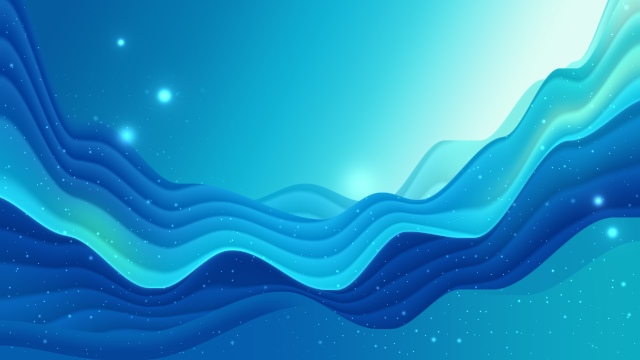
Write a Shadertoy shader that draws this background.

```glsl
// Flowing blue and teal ribbons with sparkles before a bright upper right sky.
#define STRANDS_UPPER 3.5
#define STRANDS_LOWER 3.0
#define STRAND_LIGHT 0.10
#define RIM_WIDTH 0.0035
#define STAR_DENSITY 0.35
#define STAR_LIGHT 0.6
#define NAVY vec3(0.015, 0.24, 0.58)
#define BLUE vec3(0.02, 0.39, 0.70)
#define CYAN vec3(0.07, 0.78, 0.91)
#define MINT vec3(0.56, 0.95, 0.83)

float rise(float x, float a, float b) { return smoothstep(a, b, x); }

float bump(float x, float center, float width) {
    float d = (x - center) / width;
    return exp(-d * d);
}

vec2 hash2(vec2 p) {
    vec3 q = fract(p.xyx * vec3(0.1031, 0.1030, 0.0973));
    q += dot(q, q.yzx + 33.33);
    return fract((q.xx + q.yz) * q.zy);
}

float noise(vec2 p) {
    vec2 i = floor(p), f = fract(p);
    f = f * f * (3.0 - 2.0 * f);
    return mix(mix(hash2(i).x, hash2(i + vec2(1, 0)).x, f.x),
               mix(hash2(i + vec2(0, 1)).x, hash2(i + vec2(1, 1)).x, f.x), f.y);
}

// Ribbon profiles: each rise or fall joins a trough and a crest
float crestLine(float x) {
    return 1.12 - 0.46 * rise(x, 0.0, 0.12) - 0.17 * rise(x, 0.15, 0.28)
        - 0.10 * rise(x, 0.30, 0.505) + 0.075 * rise(x, 0.505, 0.595)
        - 0.02 * rise(x, 0.60, 0.65) + 0.175 * rise(x, 0.655, 0.79)
        + 0.19 * rise(x, 0.785, 0.875) + 0.25 * rise(x, 0.90, 1.0);
}
float veilLine(float x) {
    return 0.44 + 0.05 * rise(x, 0.38, 0.475) - 0.05 * rise(x, 0.48, 0.57)
        + 0.17 * rise(x, 0.595, 0.695) + 0.17 * rise(x, 0.75, 0.85)
        + 0.05 * rise(x, 0.86, 0.90) + 0.25 * rise(x, 0.90, 0.98);
}
float rimLine(float x) {
    return 0.46 - 0.115 * rise(x, -0.02, 0.11) - 0.145 * rise(x, 0.10, 0.235)
        + 0.105 * rise(x, 0.25, 0.36) - 0.11 * rise(x, 0.365, 0.51)
        + 0.162 * rise(x, 0.525, 0.635) - 0.017 * rise(x, 0.64, 0.72)
        + 0.27 * rise(x, 0.74, 0.89) + 0.12 * rise(x, 0.89, 1.02);
}
float baseLine(float x) {
    return 0.11 - 0.035 * rise(x, 0.0, 0.17) + 0.115 * rise(x, 0.22, 0.44)
        - 0.104 * rise(x, 0.445, 0.59) + 0.11 * rise(x, 0.61, 0.72)
        + 0.20 * rise(x, 0.77, 0.96);
}

// Coverage below an edge; d is positive inside
float cover(float d) { return clamp(d / max(fwidth(d), 1e-4) + 0.5, 0.0, 1.0); }

// Soft folds that drift across a ribbon and merge
float folds(float t, float x, float count, float seed) {
    float drift = 2.2 * noise(vec2(x * 5.0, t * 1.2 + seed));
    float f = fract(t * count + drift + 1.5 * x);
    return smoothstep(0.0, 0.22, f) * (1.0 - f) * 2.0 - 0.7;
}

float glow(vec2 p, vec2 place, float size) {
    float d = length(p - place * vec2(iResolution.x / iResolution.y, 1.0)) / size;
    return exp(-d * d) + 0.3 * exp(-d * 0.6);
}

float stars(vec2 p, float cells) {
    vec2 id = floor(p * cells), r = hash2(id + cells);
    vec2 d = fract(p * cells) - 0.25 - 0.5 * r;
    float size = mix(0.025, 0.075, r.y * r.y);
    return step(1.0 - STAR_DENSITY, hash2(id + 71.0).x) * exp(-dot(d, d) / (size * size));
}

vec3 sky(vec2 uv) {
    float k = uv.x + 0.3 * (0.75 - uv.y);
    vec3 c = mix(vec3(0.02, 0.36, 0.62), vec3(0.02, 0.48, 0.69), rise(k, 0.0, 0.25));
    c = mix(c, vec3(0.06, 0.71, 0.84), rise(k, 0.20, 0.49));
    c = mix(c, vec3(0.32, 0.89, 0.92), rise(k, 0.42, 0.69));
    return mix(c, vec3(0.87, 0.99, 0.96), rise(k, 0.57, 0.84));
}

void mainImage(out vec4 fragColor, in vec2 fragCoord) {
    vec2 uv = fragCoord / iResolution.xy, p = fragCoord / iResolution.y;
    float x = uv.x, y = uv.y;
    float crest = crestLine(x), veil = veilLine(x), rim = rimLine(x), base = baseLine(x);
    vec3 col = sky(uv);
    col += vec3(0.17, 0.11, 0.06) * glow(p, vec2(0.56, 0.49), 0.05);

    // Translucent veil behind the crest
    vec3 veilColor = mix(vec3(0.04, 0.66, 0.87), vec3(0.26, 0.89, 0.87), rise(x, 0.55, 0.75));
    veilColor += STRAND_LIGHT * folds((veil - y) * 8.0, x, 1.5, 3.0);
    col = mix(col, veilColor, cover(veil - y) * 0.6);

    // Upper ribbon: blue at left, cyan in the middle, mint at right
    float t = clamp((crest - y) / (crest - rim), 0.0, 1.0);
    vec3 top = mix(vec3(0.02, 0.31, 0.65), vec3(0.04, 0.61, 0.86), rise(x, 0.12, 0.44));
    top = mix(top, vec3(0.10, 0.76, 0.81), rise(x, 0.66, 0.92));
    vec3 upper = mix(top, CYAN, rise(t, mix(0.5, 0.3, rise(x, 0.1, 0.4)), 1.0) * 0.9);
    upper = mix(upper, vec3(0.20, 0.82, 0.74), bump(x, 0.16, 0.07) * bump(t, 0.85, 0.22) * 0.85);
    upper = mix(upper, MINT, rise(x, 0.70, 0.90) * bump(t, 0.65, 0.18) * 0.7);
    upper = mix(upper, vec3(0.72, 0.97, 0.89), rise(x, 0.90, 0.99) * rise(-t, -0.5, -0.2) * 0.8);
    upper += STRAND_LIGHT * vec3(0.5, 1.0, 0.8) * folds(t, x, STRANDS_UPPER, 8.0);
    float haze = rise(crest - y, -0.03, 0.06);
    col = mix(col, upper, mix(haze, cover(crest - y), rise(x, 0.08, 0.28)));

    // Open water under the ribbons, with trailing ribbons at both sides
    vec3 water = mix(vec3(0.02, 0.37, 0.68), vec3(0.05, 0.67, 0.76), rise(x, 0.35, 1.0));
    float tail = 0.04 - 0.04 * rise(x, 0.0, 0.17) + 0.15 * rise(x, 0.22, 0.48);
    water = mix(water, mix(BLUE, NAVY, rise(base - y, 0.0, 0.06)), cover(y - tail) * rise(-x, -0.50, -0.40) * 0.8);
    float wisp = 0.18 + 0.15 * rise(x, 0.82, 1.0);
    water = mix(water, vec3(0.03, 0.50, 0.71), cover(y - wisp) * rise(x, 0.72, 0.80) * 0.5);

    // Lower ribbon: deep navy with lighter folds
    float s = clamp((rim - y) / (rim - base), 0.0, 1.0);
    vec3 lower = mix(NAVY, BLUE, 0.7 * rise(s, 0.25, 0.9) * rise(-x, -0.5, -0.1));
    lower = mix(lower, vec3(0.03, 0.52, 0.75), rise(x, 0.70, 0.90) * (1.0 - rise(s, 0.15, 0.85)) * 0.9);
    lower += STRAND_LIGHT * 0.8 * vec3(0.1, 0.7, 1.0) * folds(s, x, STRANDS_LOWER, 5.0);
    col = mix(col, mix(water, lower, cover(y - base)), cover(rim - y));

    // Bright rim of even width
    float d = y - rim;
    float away = abs(d) / (length(vec2(dFdx(d), dFdy(d))) * iResolution.y);
    col += vec3(0.22, 0.38, 0.30) * exp(-away / RIM_WIDTH) * (0.3 + 0.7 * noise(vec2(x * 9.0, 2.0)));

    // Scattered sparkles and the larger lights
    float field = max(rise(crest - y, -0.03, 0.02), 0.5 * rise(-x, -0.40, -0.25) * rise(-y, -0.85, -0.65));
    float light = 0.0;
    for (int i = 0; i < 3; i++) light += stars(p + float(i) * 3.7, 13.0 + 11.0 * float(i));
    light *= field * STAR_LIGHT * (0.3 + 0.7 * noise(p * 5.0));
    light += glow(p, vec2(0.257, 0.734), 0.015) + 0.5 * glow(p, vec2(0.198, 0.623), 0.023);
    light += 0.8 * glow(p, vec2(0.189, 0.882), 0.008) + 0.8 * glow(p, vec2(0.935, 0.442), 0.012);
    light += 0.7 * glow(p, vec2(0.957, 0.354), 0.012);
    col += vec3(0.45, 0.80, 0.75) * light;
    fragColor = vec4(clamp(col, 0.0, 1.0), 1.0);
}
```
